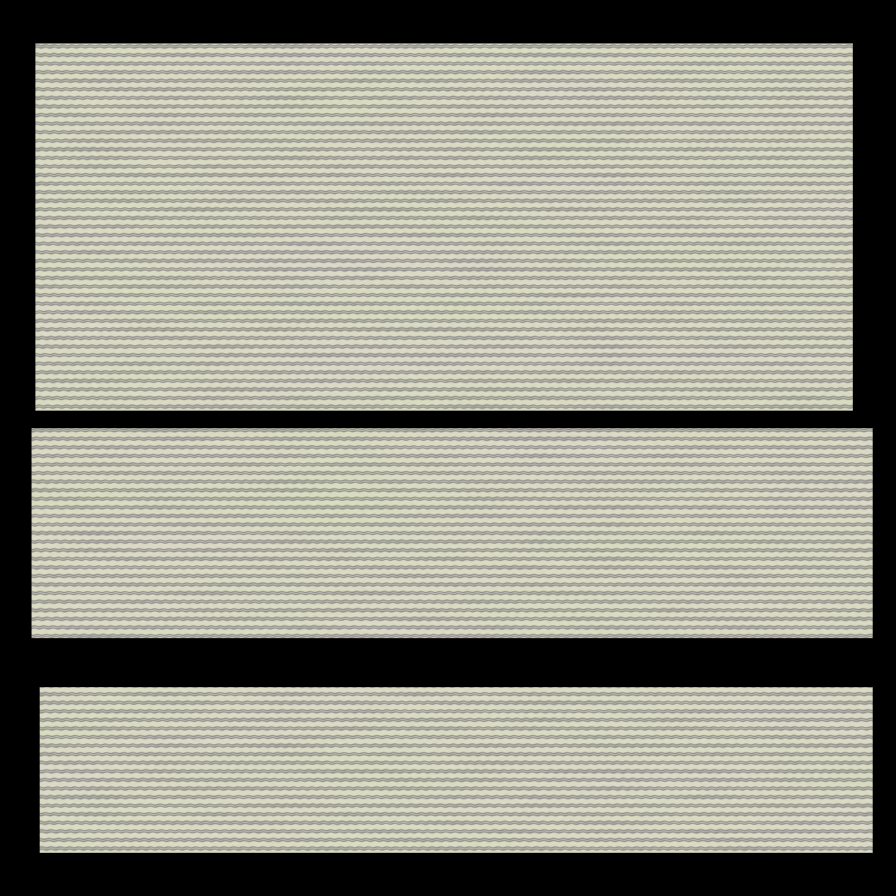
A Shadertoy shader for this texture:

```glsl
// Three panels of pale ribbed cloth on black. Each rib is a wavy double cord with
// a soft shadow, repeated down the panel with mod; gradient noise varies the cord
// weight, wave phase and tint. Cord edges are filtered by exact pixel overlap.

const float TAU = 6.2831853;

// Layout, in canvas units; panels are (left, bottom, right, top)
const int PANEL_COUNT = 3;
const vec4 PANELS[PANEL_COUNT] = vec4[](
    vec4(0.0395, 0.5417, 0.9518, 0.9515),
    vec4(0.0352, 0.2878, 0.9740, 0.5221),
    vec4(0.0443, 0.0482, 0.9740, 0.2331));
const float FIRST_RIB[PANEL_COUNT] = float[](0.0033, 0.0022, 0.0078);

// Ribs and cords
const float RIB_PITCH = 0.00957;
const float WAVES_ACROSS = 96.0;
const float WAVE_HEIGHT = 0.0005;
const float CORD_OFFSET = 0.0011;
const float CORD_HALF_WIDTH = 0.0007;
const float SHADOW_HALF_WIDTH = 0.0024;

// Variation
const float WEIGHT_VARIATION = 0.30;
const float PHASE_DRIFT = 1.2;
const float TINT_VARIATION = 0.022;
const float GRAIN = 0.018;

// Colours
const vec3 BACKDROP = vec3(0.0);
const vec3 CLOTH = vec3(0.855, 0.855, 0.765);
const vec3 SHADOW = vec3(0.745, 0.745, 0.690);
const vec3 CORD = vec3(0.570, 0.570, 0.550);
const vec3 TINT_AXIS = vec3(-0.4, 0.5, -1.0);

vec2 hashGradient(vec2 cell) {
    vec3 p = fract(cell.xyx * vec3(0.1031, 0.1030, 0.0973));
    p += dot(p, p.yzx + 33.33);
    float angle = TAU * fract((p.x + p.y) * p.z);
    return vec2(cos(angle), sin(angle));
}

float gradientNoise(vec2 p) {
    vec2 cell = floor(p), f = fract(p);
    vec2 blend = f * f * f * (f * (f * 6.0 - 15.0) + 10.0);
    vec2 right = vec2(1.0, 0.0), up = vec2(0.0, 1.0);
    float a = dot(hashGradient(cell), f);
    float b = dot(hashGradient(cell + right), f - right);
    float c = dot(hashGradient(cell + up), f - up);
    float d = dot(hashGradient(cell + 1.0), f - 1.0);
    return mix(mix(a, b, blend.x), mix(c, d, blend.x), blend.y);
}

// Share of a pixel covered by a stripe centred at distance zero
float stripeCoverage(float distance, float halfWidth, float pixel) {
    float high = min(distance + 0.5 * pixel, halfWidth);
    float low = max(distance - 0.5 * pixel, -halfWidth);
    return clamp((high - low) / pixel, 0.0, 1.0);
}

float panelCoverage(vec2 uv, vec4 panel, float pixel) {
    vec2 inside = min(uv - panel.xy, panel.zw - uv);
    vec2 cover = clamp(inside / pixel + 0.5, 0.0, 1.0);
    return cover.x * cover.y;
}

vec3 ribbedCloth(vec2 uv, float depth, float pixel) {
    float rib = floor(depth / RIB_PITCH + 0.5);
    float fromRib = depth - rib * RIB_PITCH;

    // Wavy cord centre, drifting gently from rib to rib
    float drift = PHASE_DRIFT * gradientNoise(vec2(uv.x * 5.0, rib * 0.37));
    float phase = TAU * (uv.x * WAVES_ACROSS + drift);
    float d = fromRib + WAVE_HEIGHT * sin(phase);

    // Two strands over a broad shadow, tightened once per wave
    float weight = 1.0 + WEIGHT_VARIATION * gradientNoise(vec2(uv.x * 14.0, rib * 0.71));
    float strands = stripeCoverage(d - CORD_OFFSET, CORD_HALF_WIDTH * weight, pixel)
                  + stripeCoverage(d + CORD_OFFSET, CORD_HALF_WIDTH * weight, pixel);
    float shadow = stripeCoverage(d, SHADOW_HALF_WIDTH * weight, pixel);
    float tightness = 0.88 + 0.12 * cos(phase + 0.8);

    vec3 color = mix(CLOTH, SHADOW, shadow);
    color = mix(color, CORD, min(strands, 1.0) * tightness);

    // Broad tint bands and fine thread grain
    float tint = gradientNoise(uv * vec2(4.0, 19.0));
    float grain = gradientNoise(uv * vec2(110.0, 210.0));
    return color + TINT_AXIS * TINT_VARIATION * tint + GRAIN * grain;
}

void mainImage(out vec4 fragColor, in vec2 fragCoord) {
    vec2 uv = fragCoord / iResolution.xy;
    float pixel = 1.0 / iResolution.y;
    vec3 color = BACKDROP;
    for (int i = 0; i < PANEL_COUNT; i++) {
        float cover = panelCoverage(uv, PANELS[i], pixel);
        if (cover > 0.0) {
            float depth = PANELS[i].w - uv.y - FIRST_RIB[i];
            color = mix(color, ribbedCloth(uv, depth, pixel), cover);
        }
    }
    fragColor = vec4(color, 1.0);
}
```
